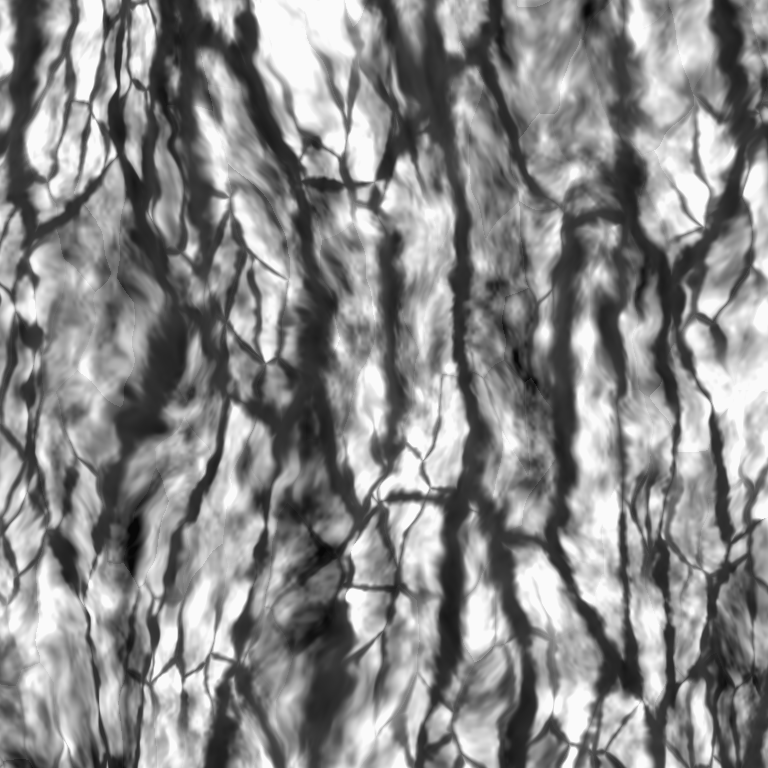
This texture is drawn by a Shadertoy shader. Its source:

```glsl
// Weathered tree bark in grey: long upright plates split by dark fissures.
// Stretched Voronoi cells give plates and flakes, layered value noise gives
// fibres and grain, and a slow warp makes the ridges lean and wander.

const vec2 PLATE_SCALE = vec2(8.5, 2.3);
const vec2 FLAKE_SCALE = vec2(21.0, 8.0);
const vec2 FIBRE_SCALE = vec2(27.0, 5.0);
const vec2 GRAIN_SCALE = vec2(46.0, 31.0);

vec2 hash22(vec2 p) {
    vec3 q = fract(p.xyx * vec3(0.1031, 0.1030, 0.0973));
    q += dot(q, q.yzx + 33.33);
    return fract((q.xx + q.yz) * q.zy);
}

float valueNoise(vec2 p) {
    vec2 cell = floor(p);
    vec2 f = fract(p);
    vec2 s = f * f * (3.0 - 2.0 * f);
    float a = hash22(cell).x;
    float b = hash22(cell + vec2(1.0, 0.0)).x;
    float c = hash22(cell + vec2(0.0, 1.0)).x;
    float d = hash22(cell + vec2(1.0, 1.0)).x;
    return mix(mix(a, b, s.x), mix(c, d, s.x), s.y);
}

// Three octaves, normalised to the range 0 to 1.
float layeredNoise(vec2 p) {
    float sum = 0.0;
    float weight = 4.0 / 7.0;
    for (int i = 0; i < 3; i++) {
        sum += weight * valueNoise(p);
        p = p * 2.03 + vec2(17.3, 41.7);
        weight *= 0.5;
    }
    return sum;
}

// x: distance to the nearest cell border in canvas units, y: random cell value.
vec2 stretchedCells(vec2 p, vec2 scale) {
    vec2 q = p * scale;
    vec2 base = floor(q);
    vec2 nearest = vec2(0.0);
    vec2 nearestCell = base;
    float best = 1e3;
    for (int y = -1; y <= 1; y++)
    for (int x = -1; x <= 1; x++) {
        vec2 cell = base + vec2(x, y);
        vec2 toSeed = cell + hash22(cell) - q;
        float d = dot(toSeed, toSeed);
        if (d < best) {
            best = d;
            nearest = toSeed;
            nearestCell = cell;
        }
    }
    float border = 1e3;
    for (int y = -2; y <= 2; y++)
    for (int x = -2; x <= 2; x++) {
        vec2 cell = nearestCell + vec2(x, y);
        vec2 toSeed = cell + hash22(cell) - q;
        vec2 across = toSeed - nearest;
        if (dot(across, across) > 1e-5) {
            vec2 normal = normalize(across);
            float d = dot(0.5 * (toSeed + nearest), normal);
            border = min(border, d / length(normal * scale));
        }
    }
    return vec2(border, hash22(nearestCell + 91.0).y);
}

// Slow lean of the ridges, plus smaller bends and ragged outlines.
vec2 warpBark(vec2 p) {
    float lean = valueNoise(p * vec2(2.6, 1.8) + 3.0) - 0.5;
    float bend = valueNoise(p * vec2(9.0, 7.0) + 11.0) - 0.5;
    float ragged = valueNoise(p * 36.0 + 23.0) - 0.5;
    float slip = valueNoise(p * vec2(13.0, 6.0) + 37.0) - 0.5;
    return p + vec2(0.17 * lean + 0.035 * bend + 0.011 * ragged, 0.07 * slip);
}

float barkTone(vec2 p) {
    vec2 q = warpBark(p);
    float fibre = layeredNoise(q * FIBRE_SCALE);
    float grain = layeredNoise(q * GRAIN_SCALE + 57.0);
    vec2 plate = stretchedCells(q, PLATE_SCALE);
    vec2 flake = stretchedCells(q + 5.0, FLAKE_SCALE);

    // Lit surface: plate and flake shades, long fibres, coarse grain
    float surface = 0.69 + 0.32 * (plate.y - 0.5) + 0.14 * (flake.y - 0.5);
    surface += 0.85 * (fibre - 0.5) + 0.95 * (grain - 0.5);

    // Thin broken cracks between flakes
    float crackMask = smoothstep(0.35, 0.7, valueNoise(q * vec2(11.0, 6.0) + 71.0));
    float crack = 1.0 - smoothstep(0.001, 0.008, flake.x + 0.012 * (grain - 0.5));
    surface *= 1.0 - 0.6 * crack * crackMask;

    // Deep fissures of changing width between plates
    float spread = valueNoise(q * vec2(7.0, 3.5) + 83.0);
    float width = mix(0.003, 0.022, spread * spread * (3.0 - 2.0 * spread));
    float edge = plate.x + 0.02 * (grain - 0.5) + 0.014 * (fibre - 0.5);
    float raised = smoothstep(0.3 * width, 1.6 * width + 0.003, edge);
    float hollow = 0.02 + 0.24 * fibre + 0.14 * grain;
    return mix(hollow, surface, raised);
}

void mainImage(out vec4 fragColor, in vec2 fragCoord) {
    vec2 p = fragCoord / iResolution.y;
    float tone = clamp(barkTone(p), 0.03, 0.98);
    fragColor = vec4(vec3(tone), 1.0);
}
```
